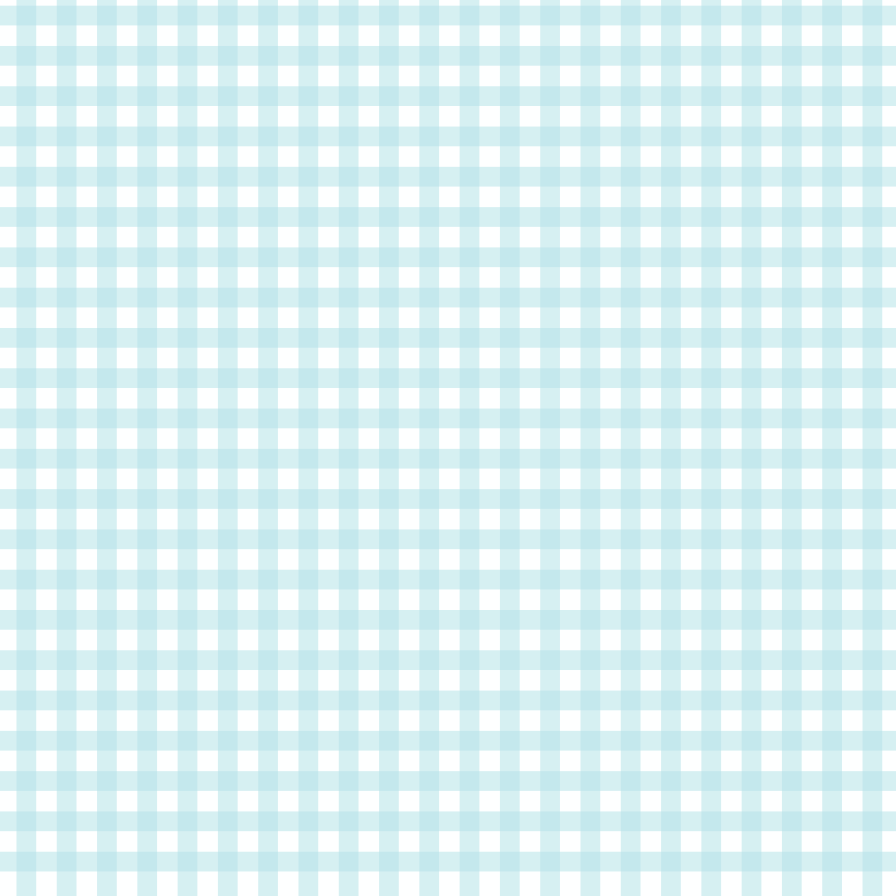
Give the GLSL for this pattern, as a Shadertoy shader.

```glsl
const float REPEATS = 22.24;                    // checks across the canvas
const vec2 BAND_CENTER = vec2(0.0294, 0.0384);  // first stripe each way
const float BAND_FILL = 0.49;                   // stripe share of a repeat
const float HEM = 0.008;                        // lower edge without weft

const vec3 CLOTH = vec3(0.995, 1.0, 1.0);
const vec3 SINGLE_TINT = vec3(0.84, 0.94, 0.95);
const vec3 DOUBLE_TINT = vec3(0.77, 0.91, 0.93);

// Coverage of evenly spaced stripes, softened over one pixel
float stripes(float position, float center, float repeats, float fill, float pixel) {
    float cell = (position - center) * repeats;
    float fromCenter = abs(fract(cell + 0.5) - 0.5);
    return clamp((0.5 * fill - fromCenter) / (pixel * repeats) + 0.5, 0.0, 1.0);
}

// Two translucent stripe sets: bare, single layer, crossing
vec3 gingham(float warp, float weft, vec3 bare, vec3 single, vec3 crossing) {
    return mix(mix(bare, single, warp), mix(single, crossing, warp), weft);
}

void mainImage(out vec4 fragColor, in vec2 fragCoord) {
    float pixel = 1.0 / iResolution.y;
    vec2 uv = fragCoord * pixel;

    float warp = stripes(uv.x, BAND_CENTER.x, REPEATS, BAND_FILL, pixel);
    float weft = stripes(uv.y, BAND_CENTER.y, REPEATS, BAND_FILL, pixel);
    weft *= step(HEM, uv.y);

    fragColor = vec4(gingham(warp, weft, CLOTH, SINGLE_TINT, DOUBLE_TINT), 1.0);
}
```
